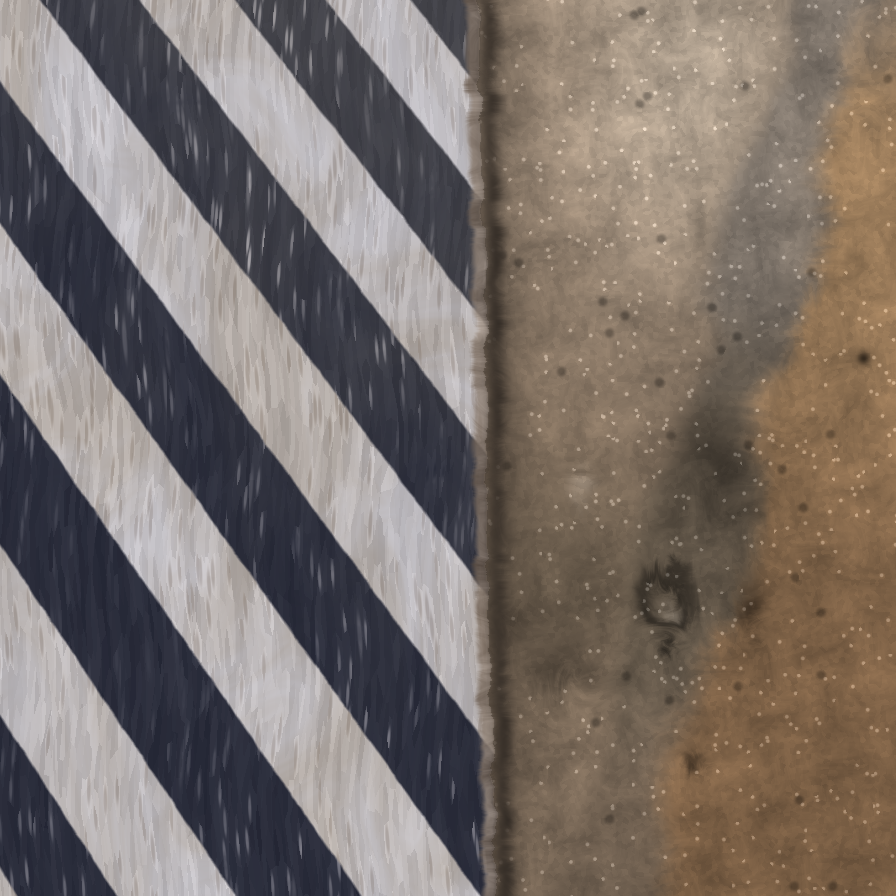
Write a Shadertoy shader that draws this texture.

```glsl
// Worn hazard stripes painted on a wall, meeting stained bare concrete at a dark seam.
// Stripes come from a loop over fanning diagonal edges; wear and scratches use stretched
// cellular noise, while the concrete is mottled with warped layered sines and soft stains.

float hash(vec2 p) {
    p = fract(p * vec2(0.1031, 0.1137));
    p += dot(p, p.yx + 33.33);
    return fract((p.x + p.y) * p.x * 17.7);
}

// Cellular noise: x = distance to nearest point, y = random id of that cell
vec2 cells(vec2 p) {
    vec2 base = floor(p), nearest = vec2(9.0, 0.0);
    for (int j = -1; j <= 1; j++)
        for (int i = -1; i <= 1; i++) {
            vec2 c = base + vec2(i, j) + 57.0;
            vec2 site = c - 57.0 + vec2(hash(c), hash(c + 19.7));
            float d = length(p - site);
            if (d < nearest.x) nearest = vec2(d, hash(c + 41.3));
        }
    return nearest;
}

// Warped layered sines, roughly -0.7 to 0.7
float mottle(vec2 p) {
    float sum = 0.0, amp = 0.5;
    for (int i = 0; i < 6; i++) {
        p = mat2(0.8, -0.6, 0.6, 0.8) * p * 1.8 + 1.7;
        p += 0.6 * sin(p.yx * 1.3);
        sum += amp * sin(p.x) * sin(p.y);
        amp *= 0.62;
    }
    return sum;
}

float blob(vec2 p, vec2 center, vec2 radius) {
    vec2 d = (p - center) / radius;
    return exp(-dot(d, d));
}

// Alternating bands; returns 1 on white paint
float stripes(vec2 p, float aa) {
    float white = 0.0;
    for (int i = 0; i <= 10; i++) {
        float k = float(i), j = k - 5.0;
        float start = 0.091 + 0.155 * j + 0.0039 * j * j + 0.027 * exp(-(k - 8.7) * (k - 8.7));
        float slope = 1.28 + 0.0033 * k * k;
        float d = (p.y - start - slope * p.x) / sqrt(1.0 + slope * slope);
        white = mix(white, 1.0 - white, smoothstep(-aa, aa, d));
    }
    return white;
}

vec3 paintedWall(vec2 p, float aa) {
    vec2 rough = vec2(0.0015 * mottle(p * 45.0), 0.0);
    float white = stripes(p + rough, aa + 0.001);
    float clean = blob(p, vec2(0.1, 0.7), vec2(0.22, 0.26));
    float patches = mottle(p * vec2(9.0, 5.0));
    vec2 lean = p + vec2(0.004 * sin(p.y * 23.0), 0.0);
    vec2 fine = cells(lean * vec2(190.0, 24.0));
    vec2 broad = cells(lean * vec2(85.0, 9.0) + 7.0);

    // Pale paint with warm, worn vertical grain
    vec3 pale = mix(vec3(0.76, 0.75, 0.77), vec3(0.70, 0.67, 0.65),
                    clamp(0.4 + patches + 0.5 * blob(p, vec2(0.35, 0.5), vec2(0.16, 0.25)), 0.0, 1.0));
    pale += 0.10 * (fine.y - 0.5) + 0.06 * (broad.y - 0.5);
    pale -= vec3(0.11, 0.12, 0.13) * step(0.8, fine.y) * smoothstep(0.6, 0.2, fine.x);

    // Dark paint, greyer toward the upper right, with pale scratches
    vec3 navy = mix(vec3(0.17, 0.18, 0.235), vec3(0.27, 0.27, 0.295),
                    smoothstep(-0.5, 0.45, p.x - p.y + 0.2 * patches));
    navy += 0.045 * (fine.y - 0.5) + 0.025 * (broad.y - 0.5);
    float scratch = step(0.83, fine.y) * smoothstep(0.5, 0.15, fine.x)
                  + 0.6 * step(0.9, broad.y) * smoothstep(0.32, 0.1, broad.x);
    navy += vec3(0.25, 0.24, 0.23) * scratch * (1.0 - 0.85 * clean) * (0.65 + patches);
    return mix(navy, pale, white);
}

vec3 concrete(vec2 p) {
    float m = mottle(p * 8.0), detail = mottle(p * 31.0 + 4.0);
    vec2 q = p + 0.022 * vec2(m, detail);
    float center = 0.925 - 0.25 * q.y;

    // Broad tones: taupe left, pale top, ochre right
    vec3 col = mix(vec3(0.57, 0.50, 0.43), vec3(0.50, 0.43, 0.36), smoothstep(0.1, 0.6, q.y));
    col = mix(col, vec3(0.71, 0.65, 0.58), 0.9 * blob(q, vec2(0.77, 0.06), vec2(0.13, 0.23)));
    vec3 ochre = mix(vec3(0.60, 0.48, 0.35), vec3(0.49, 0.38, 0.275), smoothstep(0.2, 0.75, q.y));
    col = mix(col, ochre, smoothstep(0.0, 0.07, q.x - center));
    col = mix(col, vec3(0.52, 0.47, 0.42), 0.8 * blob(q, vec2(0.97, 0.0), vec2(0.08, 0.09)));

    // Damp vein falling diagonally, darkest below the middle
    float width = 0.05 + 0.016 * cos(17.0 * (q.y - 0.27));
    float vein = smoothstep(width + 0.018, width - 0.022, abs(q.x - center));
    vec3 damp = mix(vec3(0.48, 0.445, 0.41), vec3(0.37, 0.33, 0.28), smoothstep(0.3, 0.5, q.y));
    damp = mix(damp, vec3(0.43, 0.37, 0.31), smoothstep(0.7, 0.9, q.y));
    col = mix(col, damp, 0.9 * vein);
    col = mix(col, vec3(0.39, 0.34, 0.28), 0.75 * blob(q, vec2(0.64, 0.65), vec2(0.12, 0.12)));
    col *= 1.0 - 0.3 * blob(q, vec2(0.79, 0.51), vec2(0.045, 0.07));

    // Chipped hollow, then isolated pits and pale flecks
    float ring = length((q - vec2(0.745, 0.672)) / vec2(0.032, 0.038));
    col *= 1.0 - 0.45 * exp(-12.0 * (ring - 0.85) * (ring - 0.85));
    col += 0.12 * blob(q, vec2(0.75, 0.68), vec2(0.014));
    col *= 1.0 - 0.45 * blob(q, vec2(0.832, 0.677), vec2(0.012, 0.025));
    col *= 1.0 - 0.4 * blob(q, vec2(0.783, 0.847), vec2(0.013));
    col *= 1.0 - 0.6 * blob(p, vec2(0.964, 0.4), vec2(0.007));
    col *= 1.0 - 0.3 * blob(q, vec2(0.63, 0.74), vec2(0.035, 0.025));
    col += 0.12 * blob(q, vec2(0.655, 0.54), vec2(0.014, 0.02));
    vec2 pit = cells(p * 28.0), grit = cells(p * 170.0);
    col *= 1.0 - 0.28 * step(0.88, pit.y) * smoothstep(0.22, 0.06, pit.x);
    col += 0.16 * step(0.95, grit.y) * smoothstep(0.5, 0.2, grit.x);
    return col * (1.0 + 0.12 * m + 0.13 * detail + 0.09 * (grit.y - 0.5));
}

void mainImage(out vec4 fragColor, in vec2 fragCoord) {
    vec2 p = fragCoord / iResolution.xy;
    p.y = 1.0 - p.y;
    float aa = 0.8 / iResolution.y;
    float jag = mottle(p * vec2(12.0, 32.0));
    float seam = p.x - 0.525 - 0.017 * p.y - 0.006 * jag;

    // Wall, flaking edge, shadowed seam
    vec3 col = mix(paintedWall(p, aa), concrete(p), smoothstep(-aa - 0.002, aa + 0.002, seam - 0.009));
    float flake = smoothstep(-0.008, 0.001, seam) * smoothstep(0.014, 0.006, seam);
    col = mix(col, vec3(0.53, 0.47, 0.42) + 0.16 * jag, 0.8 * flake);
    float shadow = exp(-pow((seam - 0.021) / 0.011, 2.0));
    col = mix(col, vec3(0.25, 0.215, 0.185), (0.8 + 0.25 * jag) * shadow);
    col *= 1.0 - 0.18 * smoothstep(0.09, 0.015, seam) * step(0.01, seam);
    fragColor = vec4(clamp(col, 0.0, 1.0), 1.0);
}
```
